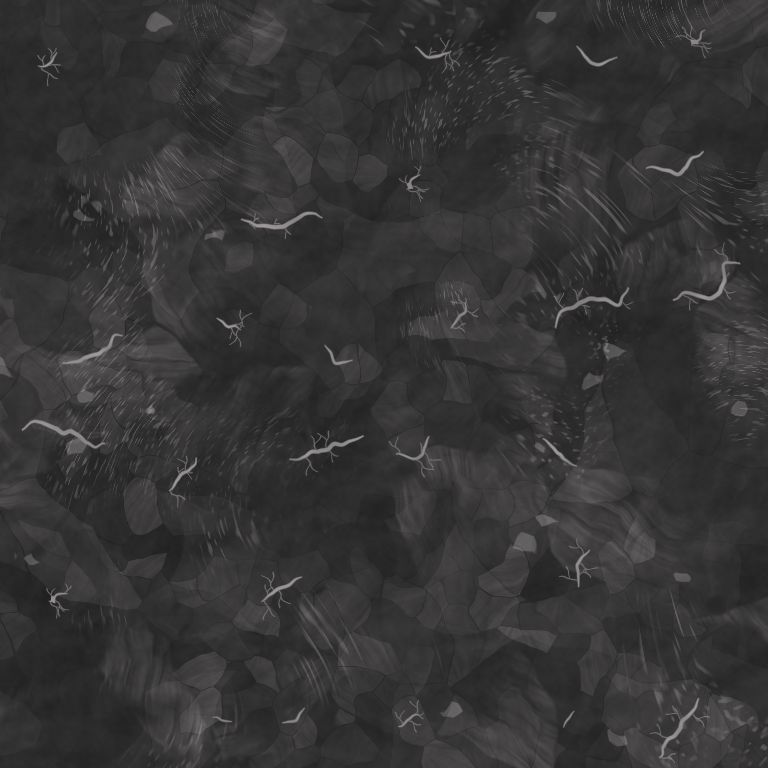
A WebGL 2 fragment shader for this texture:

```glsl
#version 300 es
precision highp float;
// Dark charcoal collage: warped Voronoi shards with streaks, fans and fibres,
// soft embossed lumps and pale dust, crossed by a few light, wavy roots.
// Roots are jittered on a grid; each is a noise curve with forked twigs.
uniform vec2 u_resolution;
out vec4 fragColor;

#define BASE_TONE 0.158
#define SHARD_CONTRAST 0.085
#define SLAB_CONTRAST 0.05
#define FIBRE_CONTRAST 0.15
#define LUMP_CONTRAST 0.13
#define DUST_CONTRAST 0.16
#define ROOT_TONE 0.57
#define ROOT_GRID 6.0
#define ROOT_SHARE 0.72
#define ROOT_WIDTH 0.0029
#define TWIG_WIDTH 0.0007
#define TINT vec3(1.015, 0.99, 0.99)

float hash(vec2 p) { return fract(sin(dot(p, vec2(127.1, 311.7))) * 43758.5); }
vec2 hash2(vec2 p) { return vec2(hash(p), hash(p + 17.3)); }
mat2 turn(float a) { float c = cos(a), s = sin(a); return mat2(c, -s, s, c); }

float noise(vec2 p) {
  vec2 i = floor(p), f = fract(p);
  f = f * f * (3.0 - 2.0 * f);
  return mix(mix(hash(i), hash(i + vec2(1, 0)), f.x),
             mix(hash(i + vec2(0, 1)), hash(i + vec2(1, 1)), f.x), f.y);
}

float fbm(vec2 p) {
  float sum = 0.0, amp = 0.5;
  for (int i = 0; i < 4; i++) {
    sum += amp * noise(p);
    p = turn(0.6) * p * 2.03 + 5.1;
    amp *= 0.5;
  }
  return sum / 0.94;
}

// xy: offset from the nearest seed, z: cell id, w: gap to the next cell
vec4 shard(vec2 p) {
  vec4 best = vec4(0.0, 0.0, 0.0, 9.0);
  float second = 9.0;
  for (int j = -1; j <= 1; j++) for (int i = -1; i <= 1; i++) {
    vec2 cell = floor(p) + vec2(i, j);
    vec2 d = p - cell - hash2(cell);
    float id = hash(cell + 41.7);
    float dist = length(turn(id * 6.28) * d * vec2(0.75, 1.4));
    if (dist < best.w) { second = best.w; best = vec4(d, id, dist); }
    else second = min(second, dist);
  }
  best.w = second - best.w;
  return best;
}

// Flat tone with straight or fanned bands inside each shard
float bandedShards(vec2 p, float cells, float px) {
  vec4 s = shard(p * cells);
  vec2 q = turn(floor(s.z * 31.0) * 0.785 + s.z) * s.xy;
  float tone = pow(hash(vec2(s.z * 91.0, 3.0)), 2.6);
  float fan = atan(q.y, q.x + 1.1) * 9.0;
  float across = hash(vec2(s.z * 57.0, 8.0)) < 0.5 ? fan : q.y * 8.0;
  float bands = noise(vec2(across, s.z * 70.0)) * 0.6
              + noise(vec2(across * 3.1, s.z * 90.0)) * 0.4;
  return tone * (0.55 + 0.9 * bands) * smoothstep(0.0, 2.0 * px * cells, s.w);
}

// Large brushed patches, crisp on one side and fading on the other
float fibrePatches(vec2 p, float px) {
  vec4 s = shard(p * 6.0 + 3.7);
  vec2 q = turn(s.z * 6.28) * s.xy;
  q.y += 0.15 * q.x * q.x + 0.06 * noise(q * 5.0);
  float fibre = 0.6 * noise(vec2(q.x * 2.5, q.y * 26.0))
              + 0.4 * noise(vec2(q.x * 6.0, q.y * 60.0));
  float wear = smoothstep(0.3, 0.72, fbm(p * 17.0 + s.z * 20.0));
  float fade = smoothstep(-0.6, 0.5, q.x) * smoothstep(0.0, 0.05 + 12.0 * px, s.w);
  return step(0.52, hash(vec2(s.z * 33.0, 5.0))) * fade * wear * fibre;
}

float rootLine(float x, float seed) {
  return 0.034 * (noise(vec2(x * 28.0, seed * 83.0)) - 0.5)
       + 0.009 * (noise(vec2(x * 95.0, seed * 47.0)) - 0.5);
}

// Coverage of one root, in its own frame
float root(vec2 p, float seed, float px) {
  vec2 h = hash2(vec2(seed * 77.0, 2.0));
  float reach = mix(0.012, 0.055, h.x * h.x);
  float x = clamp(p.x, -reach, reach);
  float y = rootLine(x, seed);
  float slope = (rootLine(x + 0.001, seed) - y) / 0.001;
  float d = length(vec2(p.x - x, (p.y - y) / sqrt(1.0 + slope * slope)));
  float t = x / reach;
  float width = ROOT_WIDTH * mix(0.45, 1.0, h.x) * (1.0 - 0.65 * t * t);
  width *= 1.0 + 3.0 * step(0.9, h.y) * exp(-25.0 * (t + 0.6) * (t + 0.6));
  float ink = 1.0 - smoothstep(width - px, width + px, d);
  // Thin twigs that split in two halfway
  if (h.y > 0.4) for (int k = 0; k < 4; k++) {
    vec2 r = hash2(vec2(seed * 59.0, float(k) + 9.0));
    float at = (r.x * 2.0 - 1.0) * reach, len = mix(0.01, 0.026, r.y);
    float side = k % 2 == 0 ? 1.0 : -1.0;
    vec2 q = turn(side * mix(0.6, 1.7, r.y)) * (p - vec2(at, rootLine(at, seed)));
    q.y += 0.0016 * sin(q.x * 330.0 + r.x * 6.0);
    q.y = abs(q.y) - 0.6 * max(q.x - 0.5 * len, 0.0);
    float td = length(vec2(q.x - clamp(q.x, 0.0, len), q.y));
    ink = max(ink, 0.75 * (1.0 - smoothstep(TWIG_WIDTH - px, TWIG_WIDTH + px, td)));
  }
  return ink;
}

float roots(vec2 p, float px) {
  float ink = 0.0;
  for (int j = -1; j <= 1; j++) for (int i = -1; i <= 1; i++) {
    vec2 cell = floor(p * ROOT_GRID) + vec2(i, j);
    float seed = hash(cell + 7.9);
    vec2 d = p - (cell + 0.2 + 0.6 * hash2(cell + 3.1)) / ROOT_GRID;
    if (seed > ROOT_SHARE || length(d) > 0.1) continue;
    float angle = mix(-0.4, 1.3, hash(cell + 23.0));
    ink = max(ink, root(turn(angle) * d, seed, px));
  }
  return ink;
}

void main() {
  float px = 1.0 / min(u_resolution.x, u_resolution.y);
  vec2 p = gl_FragCoord.xy * px;
  vec2 warp = vec2(fbm(p * 9.0), fbm(p * 9.0 + 31.0)) - 0.5;
  vec2 w = p + 0.05 * warp;

  // Shards, slabs and brushed patches
  float v = BASE_TONE + SLAB_CONTRAST * bandedShards(w + 2.3, 9.0, px);
  v += SHARD_CONTRAST * bandedShards(w, 22.0, px) * smoothstep(0.25, 0.6, fbm(p * 6.0 + 8.0));
  v += FIBRE_CONTRAST * fibrePatches(w, px);

  // Embossed lumps and fine grain
  vec2 l = w * 15.0;
  v += LUMP_CONTRAST * (fbm(l) - fbm(l + vec2(0.12, -0.18)));
  v += 0.035 * (fbm(p * 5.0 + 12.0) - 0.4) + 0.014 * (noise(p * 210.0) - 0.5);

  // Dust clusters and small pale chips
  vec2 g = turn(0.5 + 2.0 * noise(p * 3.0)) * p;
  float dust = smoothstep(0.62, 0.95, noise(g * vec2(90.0, 240.0)));
  v += DUST_CONTRAST * dust * smoothstep(0.52, 0.72, fbm(p * 7.0 + 50.0));
  vec4 chip = shard(w * 46.0 + 9.0);
  v += 0.15 * step(0.988, chip.z) * smoothstep(0.0, 0.2, chip.w);

  // Pale roots on top
  float rootTone = ROOT_TONE * (0.88 + 0.2 * noise(p * 70.0));
  v = mix(max(v, 0.13), rootTone, roots(p, px));
  fragColor = vec4(v * TINT, 1.0);
}
```
